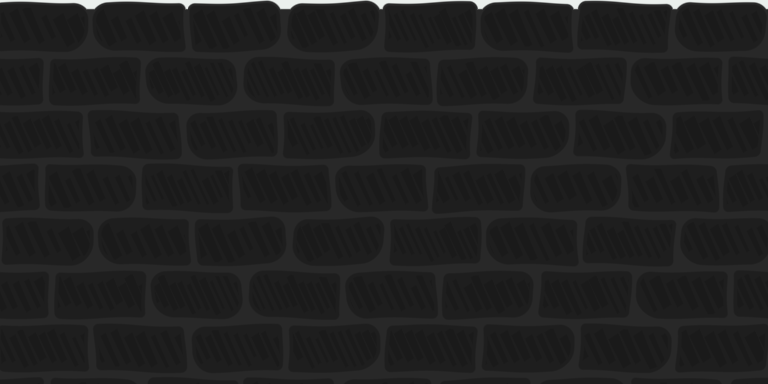
Reproduce this texture procedurally as a WebGL 1 fragment shader.

```glsl
precision highp float;
// Dark brick wall: seven staggered courses of about eight uneven bricks, with
// slanted brush strokes on each face and a pale strip above the wall's top edge.
// Bricks are warped rounded boxes; their shapes recur every four courses.

uniform vec2 u_resolution;

float hash(vec2 p) {
  return fract(sin(dot(p, vec2(127.1, 311.7))) * 43758.5453);
}

// Signed distance to one brick, q measured from its centre with y downwards
float brickDistance(vec2 q, vec2 id) {
  float tilt = hash(id + 3.7) - 0.5;
  float lean = hash(id + 8.1) - 0.5;
  q += vec2(lean * 0.1 * q.y, tilt * 0.075 * q.x);
  q += 0.017 * sin(q.yx * vec2(5.0, 3.7) + 6.283 * vec2(hash(id + 1.3), hash(id + 2.9)));

  // Each end is either squarish or strongly rounded, more so at the bottom
  float side = q.x < 0.0 ? 0.0 : 1.0;
  float rounded = step(0.66, hash(id + vec2(5.0 * side, 14.3)));
  float radius = mix(0.1, q.y > 0.0 ? 0.4 : 0.27, rounded);
  vec2 e = abs(q) - vec2(0.85, 0.435) + radius;
  return length(max(e, 0.0)) + min(max(e.x, e.y), 0.0) - radius;
}

// Signed distance to slanted strokes of varied width and length
float strokeDistance(vec2 q, vec2 id) {
  float pitch = mix(0.15, 0.27, hash(id + 21.0));
  float across = (q.x - 0.46 * q.y - 0.04 * q.y * q.y) / pitch;
  vec2 key = id * 7.0 + vec2(floor(across), 31.0);
  float halfWidth = pitch * mix(0.17, 0.46, hash(key)) * (1.0 - 0.45 * q.y);
  float offset = (fract(across) - 0.5) * pitch;
  float middle = 0.12 * (hash(key + 4.0) - 0.5);
  float reach = mix(0.2, 0.34, hash(key + 9.0));
  float ends = abs(q.y - middle + 0.5 * offset) - reach;
  return max(abs(offset) - halfWidth, ends);
}

void main() {
  // One unit is the height of a course, y runs down from the top
  float scale = 7.19 / u_resolution.y;
  vec2 p = vec2(gl_FragCoord.x, u_resolution.y - gl_FragCoord.y) * scale;

  // Courses are staggered by half a brick, with a slight drift
  float row = max(floor(p.y - 0.024), 0.0);
  float course = mod(row, 4.0);
  float shift = 0.99 * mod(row, 2.0) - 0.08 * step(2.0, course)
              + 0.1 * floor(row / 4.0) - 0.12;
  float column = floor((p.x - shift) / 1.816);
  vec2 id = vec2(column, course);
  vec2 q = p - vec2(shift + (column + 0.5) * 1.816, row + 0.524);

  float brick = brickDistance(q, id);
  float stroke = max(strokeDistance(q, id), brick + 0.07);

  // Mortar, brick face, strokes
  vec3 color = vec3(0.158);
  color = mix(color, vec3(0.118), 1.0 - smoothstep(-scale, scale, brick));
  color = mix(color, vec3(0.101), 1.0 - smoothstep(-scale, scale, stroke));

  // Pale strip above the top course, dipping into its joints
  float sky = max(0.042 - brick, p.y - 0.17);
  color = mix(color, vec3(0.92, 0.94, 0.93), 1.0 - smoothstep(-scale, scale, sky));

  gl_FragColor = vec4(color, 1.0);
}
```
